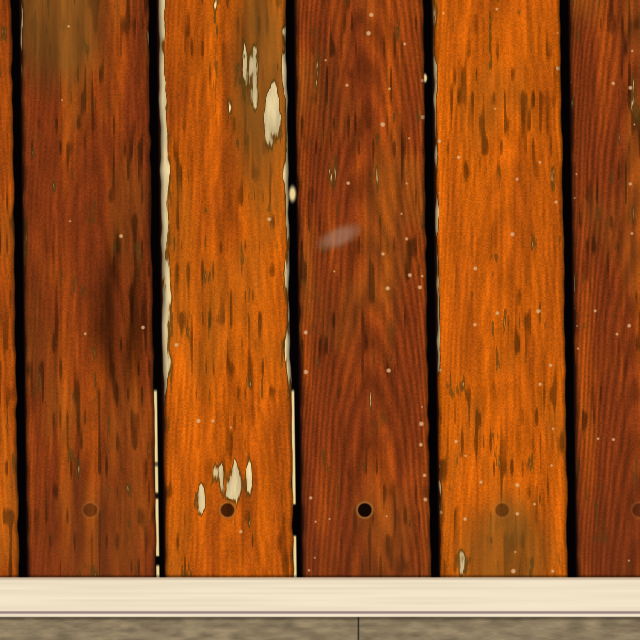
Give the GLSL for this texture, as a Shadertoy shader.

```glsl
// Weathered vertical deck planks with dark gaps, screws and peeling paint above a cream rail.

float hash(vec2 p) {
    vec3 q = fract(p.xyx * vec3(0.1031, 0.1030, 0.0973));
    q += dot(q, q.yzx + 33.33);
    return fract((q.x + q.y) * q.z);
}

float noise(vec2 p) {
    vec2 i = floor(p), f = fract(p);
    f = f * f * (3.0 - 2.0 * f);
    return mix(mix(hash(i), hash(i + vec2(1, 0)), f.x),
               mix(hash(i + vec2(0, 1)), hash(i + vec2(1, 1)), f.x), f.y);
}

float fbm(vec2 p) {
    float sum = 0.0, amp = 0.53;
    for (int i = 0; i < 4; i++) {
        sum += amp * noise(p);
        p = p * 2.03 + 17.3;
        amp *= 0.5;
    }
    return sum;
}

// Soft interval: 1 between a and b, fading over width w
float band(float a, float b, float w, float x) {
    return smoothstep(a - w, a + w, x) * (1.0 - smoothstep(b - w, b + w, x));
}

// Soft ellipse
float blob(vec2 p, vec2 center, vec2 radius) {
    return 1.0 - smoothstep(0.3, 1.0, length((p - center) / radius));
}

float isPlank(float id, float n) { return 1.0 - step(0.5, abs(id - n)); }

vec3 wood(vec2 uv, float f, float id) {
    // Even planks are orange, odd ones red-brown
    float orange = mix(0.85, 0.12, mod(id, 2.0)) - 0.4 * isPlank(id, 0.0) + 0.15 * isPlank(id, 4.0);
    float streak = fbm(vec2(uv.x * 48.0 + id * 7.0, uv.y * 4.5));
    float cloud = fbm(uv * vec2(15.0, 6.0) + id * 11.0);
    vec3 col = mix(vec3(0.48, 0.20, 0.07), vec3(0.77, 0.36, 0.045),
                   clamp(orange + (streak - 0.5) * 0.9 + (cloud - 0.5) * 0.8, 0.0, 1.0));

    // Arched growth rings, strongest on the red planks
    float arch = uv.y + 3.2 * (f - 0.55) * (f - 0.55) + 0.12 * cloud;
    float rings = sin(75.0 * arch + 5.0 * streak);
    col *= 1.0 + rings * mix(0.04, 0.11, step(2.5, id) * mod(id, 2.0));

    // Fine fibres and dark pores
    float fibre = noise(vec2(uv.x * 240.0, uv.y * 16.0));
    float pores = smoothstep(0.66, 0.9, noise(vec2(uv.x * 180.0 + 9.0, uv.y * 26.0)));
    col *= 0.80 + 0.24 * fibre + 0.22 * streak + 0.14 * (hash(floor(uv * 420.0)) - 0.5);
    col *= 1.0 - 0.42 * pores * smoothstep(0.35, 0.6, cloud);

    // Worn olive and dark stains
    float worn = 0.35 * smoothstep(0.5, 0.75, cloud)
        + isPlank(id, 2.0) * blob(uv, vec2(0.41, 0.87), vec2(0.07, 0.25))
        + isPlank(id, 1.0) * blob(uv, vec2(0.08, 0.97), vec2(0.10, 0.15))
        + 0.8 * isPlank(id, 4.0) * blob(uv, vec2(0.79, 0.13), vec2(0.11, 0.12));
    col = mix(col, vec3(0.50, 0.32, 0.12) * (0.6 + 0.7 * streak), clamp(worn * 0.75, 0.0, 0.8));
    float stain = isPlank(id, 1.0) * blob(uv, vec2(0.19, 0.52), vec2(0.07, 0.18));
    col *= 1.0 - 0.5 * stain * smoothstep(0.3, 0.6, streak);
    return mix(col, vec3(0.40, 0.18, 0.10), 0.3 * (1.0 - smoothstep(0.1, 0.32, uv.y)) * mod(id, 2.0));
}

void mainImage(out vec4 fragColor, in vec2 fragCoord) {
    vec2 uv = fragCoord / iResolution.xy;
    float px = 1.0 / iResolution.y;

    // Slightly leaning planks
    float pitch = 0.2145;
    float q = (uv.x - 0.025 - 0.0135 * (1.0 - uv.y)) / pitch + 1.0;
    float id = floor(q), f = q - id;
    float left = f * pitch, right = (1.0 - f) * pitch;
    float edge = min(left, right) - 0.0078 + 0.003 * (noise(vec2(id * 5.0 + step(0.5, f), uv.y * 45.0)) - 0.5);
    vec3 col = wood(uv, f, id);

    // Peeling paint along edges and in scattered flakes
    float ragged = fbm(vec2(uv.x * 95.0, uv.y * 18.0));
    float peel = isPlank(id, 2.0) * (band(0.38, 1.1, 0.03, uv.y) * (1.0 - smoothstep(0.009, 0.028, left))
        + band(0.40, 0.95, 0.08, uv.y) * (1.0 - smoothstep(0.007, 0.020, right))
        + blob(uv, vec2(0.392, 0.88), vec2(0.025, 0.09)) + blob(uv, vec2(0.425, 0.81), vec2(0.022, 0.09))
        + 0.8 * blob(uv, vec2(0.36, 0.25), vec2(0.05, 0.05)) + 0.7 * blob(uv, vec2(0.31, 0.22), vec2(0.02, 0.04)));
    peel += isPlank(id, 4.0) * (band(0.45, 1.1, 0.1, uv.y) * (1.0 - smoothstep(0.006, 0.018, left))
        + 0.8 * blob(uv, vec2(0.72, 0.12), vec2(0.02, 0.04)));
    peel += 0.65 * (1.0 - smoothstep(0.006, 0.015, left)) * noise(vec2(id * 3.0, uv.y * 9.0));
    float flake = peel * 0.55 + ragged;
    col = mix(col, vec3(0.32, 0.23, 0.08), 0.65 * smoothstep(0.72, 0.82, flake));
    col = mix(col, vec3(0.84, 0.75, 0.56) * (0.7 + 0.5 * ragged), smoothstep(0.83, 0.93, flake));
    col = mix(col, vec3(0.64, 0.48, 0.40), 0.65 * blob(uv + vec2(0, 0.35 * (0.53 - uv.x)), vec2(0.53, 0.63), vec2(0.045, 0.022)));

    // Pale specks
    vec2 cell = floor(uv * 34.0);
    vec2 spot = (cell + 0.2 + 0.6 * vec2(hash(cell), hash(cell + 51.0))) / 34.0;
    float size = 0.0012 + 0.0022 * hash(cell + 23.0);
    float chance = step(mix(0.97, 0.86, step(2.5, id)), hash(cell + 87.0));
    col = mix(col, vec3(0.86, 0.68, 0.50), 0.85 * chance * (1.0 - smoothstep(size - px, size + px, length(uv - spot))));

    // Screws: one near the foot of each plank, deepest on the third
    float r = length(uv - vec2(0.141 + 0.2145 * (id - 1.0), 0.203));
    float deep = 0.35 + 0.35 * isPlank(id, 2.0) + 0.65 * isPlank(id, 3.0);
    col = mix(col, vec3(0.62, 0.42, 0.20), 0.7 * deep * band(0.010, 0.014, 0.002, r));
    col = mix(col, vec3(0.08, 0.03, 0.02), min(deep, 1.0) * (1.0 - smoothstep(0.009, 0.012, r)));

    // Rounded plank sides, dark gaps and light slipping through two of them
    col *= 0.62 + 0.38 * smoothstep(0.0, 0.007, edge);
    float gap = q - floor(q + 0.5), gapId = floor(q + 0.5);
    vec3 dark = mix(vec3(0.015, 0.008, 0.008), vec3(0.16, 0.06, 0.03), smoothstep(0.003, 0.008, gap * pitch));
    float lit = isPlank(gapId, 2.0) + isPlank(gapId, 3.0);
    float slit = lit * band(0.0, 0.39, 0.004, uv.y) * band(-0.0075, -0.0025, px, gap * pitch);
    slit *= smoothstep(0.15, 0.3, noise(vec2(gapId * 7.0, uv.y * 40.0)));
    slit += isPlank(gapId, 3.0) * blob(uv, vec2(0.457, 0.697), vec2(0.008, 0.018));
    slit += isPlank(gapId, 4.0) * blob(uv, vec2(0.664, 0.878), vec2(0.005, 0.010));
    dark = mix(dark, vec3(0.93, 0.83, 0.58), min(slit, 1.0));
    col = mix(dark, col, smoothstep(-px, px, edge));

    // Cream rail, its shaded lip and the grey floor below
    vec3 rail = vec3(0.94, 0.88, 0.77) + 0.05 * (noise(vec2(uv.x * 6.0, uv.y * 260.0)) - 0.5);
    rail = mix(rail, vec3(0.70, 0.60, 0.50), 0.6 * band(0.094, 0.10, 0.002, uv.y));
    rail = mix(rail, vec3(0.60, 0.51, 0.50), band(0.041, 0.045, 0.0015, uv.y));
    vec3 ground = vec3(0.56, 0.49, 0.38) * (0.75 + 0.45 * fbm(uv * vec2(40.0, 130.0)));
    ground *= 1.0 - 0.7 * band(0.559, 0.561, px, uv.x);
    ground *= 0.6 + 0.4 * (1.0 - smoothstep(0.028, 0.036, uv.y));
    col *= 0.55 + 0.45 * smoothstep(0.098, 0.104, uv.y);
    col = mix(rail, col, smoothstep(0.098 - px, 0.098 + px, uv.y));
    col = mix(ground, col, smoothstep(0.036 - px, 0.036 + px, uv.y));
    fragColor = vec4(clamp(col, 0.0, 1.0), 1.0);
}
```
